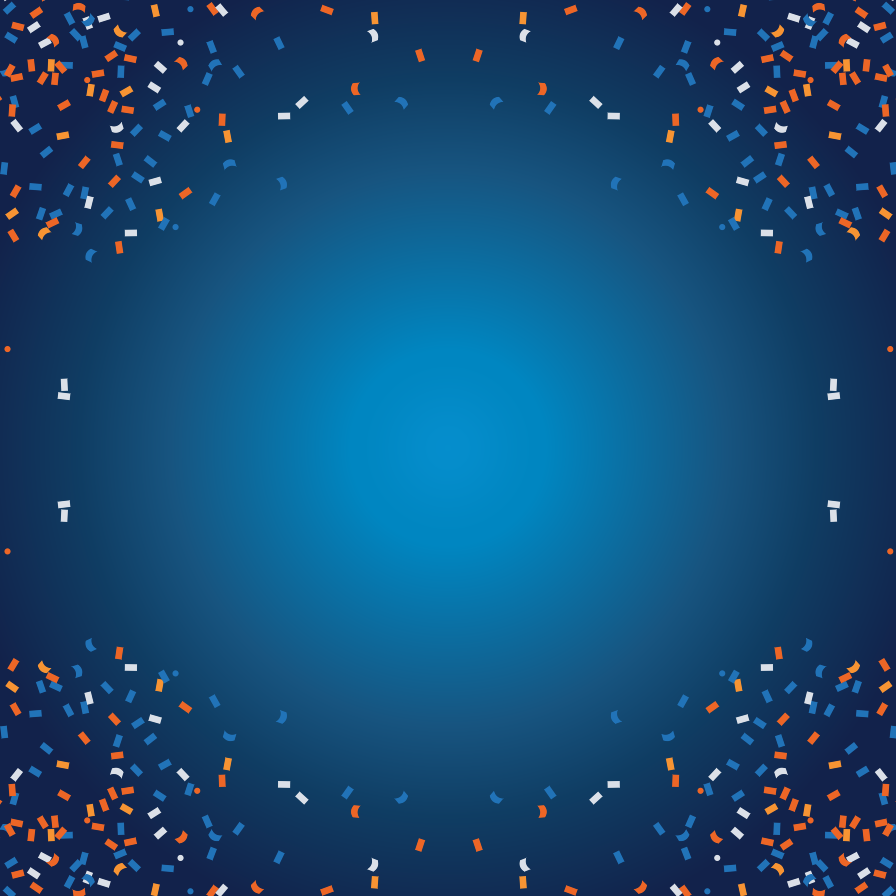
This background is drawn by a WebGL 2 fragment shader. Its source:

```glsl
#version 300 es
precision highp float;
// Confetti gathered in four mirrored corners over a blue radial glow.
// The canvas is folded into one quadrant, where jittered grid cells each
// hold a strip, a bent strip or a dot; density falls away from the corner.

uniform vec2 u_resolution;
out vec4 fragColor;

vec3 hash3(vec3 p) {
    p = fract(p * vec3(0.1031, 0.1030, 0.0973));
    p += dot(p, p.yxz + 33.33);
    return fract((p.xxy + p.yxx) * p.zyx);
}

// Radial glow from bright azure through steel blue to navy
vec3 backdrop(float radius) {
    vec3 color = mix(vec3(0.02, 0.555, 0.80), vec3(0.0, 0.525, 0.755), smoothstep(0.0, 0.11, radius));
    color = mix(color, vec3(0.09, 0.33, 0.50), clamp((radius - 0.11) / 0.20, 0.0, 1.0));
    color = mix(color, vec3(0.06, 0.24, 0.39), clamp((radius - 0.31) / 0.10, 0.0, 1.0));
    return mix(color, vec3(0.07, 0.135, 0.295), clamp((radius - 0.41) / 0.14, 0.0, 1.0));
}

vec3 paperColor(float pick) {
    if (pick < 0.42) return vec3(0.13, 0.45, 0.72);
    if (pick < 0.70) return vec3(0.93, 0.40, 0.15);
    if (pick < 0.83) return vec3(0.97, 0.58, 0.20);
    return vec3(0.86, 0.88, 0.91);
}

float boxDistance(vec2 p, vec2 halfSize) {
    vec2 d = abs(p) - halfSize;
    return length(max(d, 0.0)) + min(max(d.x, d.y), 0.0);
}

// Signed distance to one piece of paper
float pieceDistance(vec2 p, float angle, float kind) {
    if (kind < 0.09) return length(p) - 0.0034;
    float c = cos(angle), s = sin(angle);
    p = mat2(c, -s, s, c) * p;
    if (kind > 0.87) p.y += 55.0 * p.x * p.x - 0.001;
    return boxDistance(p, vec2(0.0068, 0.0037));
}

// Chance that a cell holds a piece: layer 0 spreads, layer 1 fills the corner
float density(vec2 p, float layer) {
    float corner = length(p);
    if (layer > 0.5) return 0.85 * (1.0 - smoothstep(0.03, 0.24, corner));
    float spread = mix(0.92, 0.17, smoothstep(0.23, 0.34, corner));
    return spread * smoothstep(0.28, 0.41, length(0.5 - p));
}

vec3 addConfetti(vec3 color, vec2 p, float pixel) {
    for (int layer = 0; layer < 2; layer++) {
        float id = float(layer);
        float cellSize = mix(0.027, 0.031, id);
        vec2 home = floor(p / cellSize);
        for (int i = 0; i < 9; i++) {
            vec2 cell = home + vec2(i % 3, i / 3) - 1.0;
            vec3 place = hash3(vec3(cell + 17.0, id * 9.0 + 3.0));
            vec3 look = hash3(vec3(cell + 71.0, id * 9.0 + 6.0));
            vec2 center = (cell + 0.1 + 0.8 * place.xy) * cellSize;
            if (place.z > density(center, id) || max(center.x, center.y) > 0.495) continue;
            float d = pieceDistance(p - center, look.x * 6.2832, look.y);
            float cover = 1.0 - smoothstep(-0.6 * pixel, 0.6 * pixel, d);
            color = mix(color, paperColor(look.z), cover);
        }
    }
    return color;
}

void main() {
    vec2 uv = gl_FragCoord.xy / u_resolution;
    vec3 color = backdrop(length(uv - 0.5));

    // Mirror the confetti left to right and top to bottom
    vec2 folded = 0.5 - abs(uv - vec2(0.501, 0.4975));
    color = addConfetti(color, folded, 1.0 / min(u_resolution.x, u_resolution.y));
    fragColor = vec4(color, 1.0);
}
```
